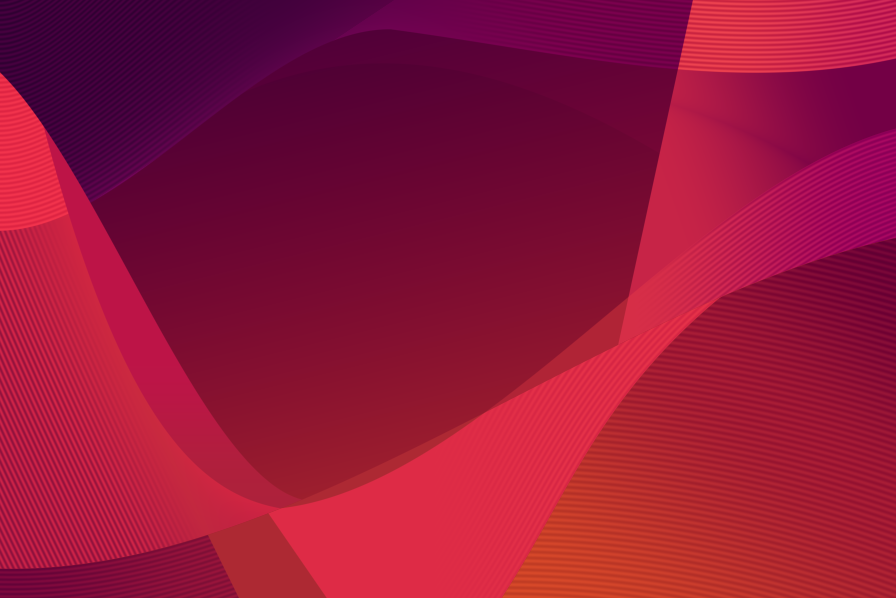
Reproduce this background procedurally as a WebGL 1 fragment shader.

```glsl
precision highp float;
uniform vec2 u_resolution;

// Cubic through four evenly spaced heights, s runs from 0 to 3
float through(float s, vec4 h) {
  vec3 d1 = h.yzw - h.xyz;
  vec2 d2 = d1.yz - d1.xy;
  float d3 = d2.y - d2.x;
  return h.x + s * (d1.x + (s - 1.0) * 0.5 * (d2.x + (s - 2.0) / 3.0 * d3));
}

// Approximate signed distance to the curve, positive above it
float above(vec2 p, float x0, float x1, vec4 h) {
  float rate = 3.0 / (x1 - x0);
  float s = (p.x - x0) * rate;
  float y = through(s, h);
  float slope = (through(s + 0.01, h) - y) * 100.0 * rate;
  return (p.y - y) / sqrt(1.0 + slope * slope);
}

float cover(float d) {
  float aa = 0.75 / u_resolution.y;
  return smoothstep(-aa, aa, d);
}

float lines(float d) {
  return sin(d * 780.0);
}

void main() {
  vec2 p = gl_FragCoord.xy / u_resolution * vec2(1.5, 1.0);

  // Distances to the sweeping edges
  float crest = p.x < 0.654
    ? above(p, 0.146, 0.654, vec4(0.658, 0.775, 0.896, 0.951))
    : above(p, 0.654, 1.5, vec4(0.951, 0.908, 0.879, 0.902));
  float veil = above(p, 0.0, 0.508, vec4(0.879, 0.629, 0.330, 0.164));
  float fold = above(p, 0.078, 0.469, vec4(0.770, 0.398, 0.213, 0.150));
  float swell = above(p, 0.0, 1.5, vec4(0.049, 0.162, 0.406, 0.602));
  float ribbon = above(p, 0.469, 1.5, vec4(0.150, 0.311, 0.588, 0.785));
  float hill = above(p.yx, 0.0, 0.49, vec4(0.840, 0.936, 1.039, 1.191));
  float ray = above(p.yx, 0.0, 0.656, vec4(0.400, 0.293, 0.191, 0.098));
  float blade = p.x - mix(1.035, 1.160, (p.y - 0.424) / 0.576);
  float wedge = (p.x - 0.547 + p.y * 0.69) * 0.82;
  float right = cover(blade);

  // Dark bowl in the middle
  float warmth = clamp(1.25 * ((1.0 - p.y) * 0.9 + (p.x - 0.6) * 0.22), 0.0, 1.1);
  vec3 color = vec3(0.27 + 0.38 * warmth, 0.145 * warmth * warmth, 0.21 - 0.035 * warmth);
  float halo = above(p, 0.146, 1.25, vec4(0.658, 0.880, 0.850, 0.648));
  color += vec3(0.025, 0.0, 0.012) * cover(halo);

  // Violet crest along the top
  vec3 violet = mix(vec3(0.23, 0.0, 0.22), vec3(0.44, 0.0, 0.28), smoothstep(0.45, 1.0, p.x));
  violet += vec3(0.13, 0.015, 0.07) * exp(-max(crest, 0.0) * 16.0) * smoothstep(1.1, 0.4, p.x);
  violet += vec3(0.05, 0.0, 0.03) * cover(p.x - 0.60 - (p.y - 0.96) * 1.5) * smoothstep(1.0, 0.62, p.x);
  float calm = smoothstep(0.12, 0.4, abs(p.x - 0.6));
  violet += vec3(0.045, 0.0, 0.025) * lines(crest) * calm;
  color = mix(color, violet, cover(crest));

  // Translucent panel on the right
  vec3 panel = mix(vec3(0.78, 0.14, 0.28), vec3(0.45, 0.0, 0.27),
    smoothstep(1.08, 1.48, p.x + (p.y - 0.75) * 0.35));
  float streak = above(p, 1.015, 1.5, vec4(0.853, 0.808, 0.735, 0.629));
  panel -= vec3(0.04, 0.02, 0.0) * exp(-abs(streak) * 90.0);
  vec3 flare = mix(vec3(0.86, 0.20, 0.28), vec3(0.76, 0.11, 0.32), smoothstep(1.2, 1.5, p.x));
  flare += vec3(0.07, 0.06, 0.03) * lines(crest);
  color = mix(color, mix(panel, flare, cover(crest)), right);

  // Rising ribbon
  vec3 band = mix(vec3(0.84, 0.18, 0.28), vec3(0.60, 0.0, 0.36), smoothstep(1.05, 1.5, p.x));
  band += vec3(0.06, 0.035, 0.02) * lines(ribbon) * smoothstep(1.05, 1.25, p.x);
  band = mix(vec3(0.69, 0.14, 0.21), band, right);
  color = mix(color, band, cover(-ribbon) * cover(swell) * cover(p.x - 0.5));

  // Pink veil on the left with its inner fold
  vec3 inner = mix(vec3(0.64, 0.09, 0.26), vec3(0.83, 0.14, 0.26), exp(min(fold, 0.0) * 9.0));
  inner = mix(inner, vec3(0.77, 0.18, 0.24),
    0.6 * exp(-abs(ray) * 18.0) * smoothstep(0.75, 0.3, p.y));
  inner += vec3(0.12, 0.035, 0.02) * lines(ray) * smoothstep(0.0, -0.14, ray);
  float tip = cover(crest);
  inner = mix(inner, vec3(0.91, 0.17, 0.28) + vec3(0.04, 0.03, 0.02) * lines(crest), tip);
  vec3 outer = mix(vec3(0.74, 0.08, 0.28), vec3(0.68, 0.13, 0.23), smoothstep(0.4, 0.16, p.y));
  vec3 pink = mix(inner, outer, cover(fold));
  color = mix(color, pink, cover(-veil) * cover(swell) * cover(0.505 - p.x));

  // Shaded strip under the swell
  vec3 shade = mix(vec3(0.44, 0.02, 0.23), vec3(0.55, 0.07, 0.22), smoothstep(0.0, 0.4, p.x));
  shade += vec3(0.05, 0.01, 0.01) * lines(swell);
  shade = mix(shade, vec3(0.68, 0.16, 0.20), cover(ray));
  float under = cover(-swell);
  color = mix(color, shade, under);

  // Bright wedge at the foot
  vec3 bright = vec3(0.87, 0.17, 0.275);
  bright += vec3(0.03, 0.025, 0.01) * lines(hill) * smoothstep(0.7, 1.0, p.x);
  color = mix(color, bright, under * cover(-ribbon) * cover(wedge) * cover(-hill));

  // Ember hill in the lower right corner
  float cooling = clamp((p.x - 0.9) * 0.65 + p.y * 0.85, 0.0, 1.0);
  vec3 ember = mix(vec3(0.80, 0.26, 0.15), vec3(0.62, 0.09, 0.20), smoothstep(0.0, 0.55, cooling));
  ember = mix(ember, vec3(0.42, 0.0, 0.21), smoothstep(0.5, 0.9, cooling));
  float contour = above(p, 0.8, 1.5, vec4(0.10, 0.09, 0.05, -0.02));
  ember += vec3(0.045, 0.025, 0.01) * lines(contour * 0.8);
  color = mix(color, ember, under * cover(hill));

  gl_FragColor = vec4(clamp(color, 0.0, 1.0), 1.0);
}
```
